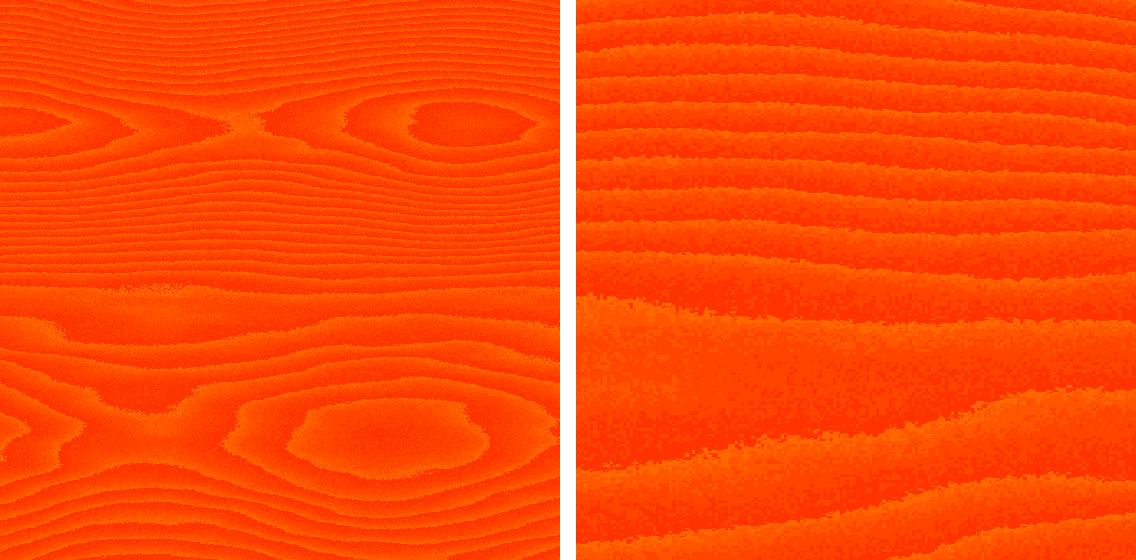
Left, the full canvas; right, a detail of the centre.
Give the GLSL for this texture, as a WebGL 2 fragment shader.

```glsl
#version 300 es
precision highp float;
precision highp int;
// Orange plain-sawn wood: growth rings are contour bands of a smooth height field.
// A basin, a terrace and a ridge across the board give long eyes and dense rings;
// each sawtooth band is frayed by fibre noise and dithered to a few orange tones.

uniform vec2 u_resolution;
out vec4 fragColor;

float hash(ivec2 cell) {
    uvec2 q = uvec2(cell) * uvec2(1597334677u, 3812015801u);
    uint n = (q.x ^ q.y) * 1597334677u;
    n = (n ^ (n >> 15)) * 2246822519u;
    n ^= n >> 13;
    return float(n >> 8) / 16777216.0;
}

// Smooth value noise from -1 to 1
float noise(vec2 p) {
    ivec2 i = ivec2(floor(p));
    vec2 f = fract(p);
    f = f * f * f * (f * (f * 6.0 - 15.0) + 10.0);
    float low = mix(hash(i), hash(i + ivec2(1, 0)), f.x);
    float high = mix(hash(i + ivec2(0, 1)), hash(i + ivec2(1, 1)), f.x);
    return mix(low, high, f.y) * 2.0 - 1.0;
}

// Ring count at a point: basin at y = 0.22, terrace at 0.45, ridge at 0.78
float ringHeight(vec2 p) {
    float y = p.y + 0.012 * noise(p * vec2(3.0, 2.5) + 7.3)
                  + 0.003 * noise(p * vec2(8.0, 14.0) + 31.7);
    float h = 8.0 - 8.0 * smoothstep(-0.12, 0.22, y)
            + 3.0 * smoothstep(0.22, 0.45, y)
            + 13.0 * smoothstep(0.45, 0.78, y)
            + 3.0 * smoothstep(0.22, 0.78, y)
            - 16.0 * smoothstep(0.78, 1.09, y);
    // Swell along the grain closes the eyes and pinches the terrace
    float centre = 0.69 + 0.14 * smoothstep(0.45, 0.78, y);
    float swell = cos(6.2832 * (p.x - centre) / 0.84);
    h += 1.2 * swell * mix(-1.0, 1.0, smoothstep(0.25, 0.65, y)) - 5.65;
    h += 0.22 * noise(p * vec2(2.6, 6.0) + 13.1);
    // Uneven ring widths
    return h + 0.24 * noise(p * vec2(5.0, 27.0) + 4.6)
             + 0.13 * noise(p * vec2(13.0, 60.0) + 57.2);
}

void main() {
    vec2 p = gl_FragCoord.xy / min(u_resolution.x, u_resolution.y);
    float height = ringHeight(p);
    float edge = clamp(0.4 * fwidth(height), 0.02, 0.15);

    // Fibres roughen the contours
    ivec2 cell = ivec2(floor(p * 512.0));
    float fibre = 0.05 * noise(p * vec2(260.0, 480.0)) + 0.08 * (hash(cell + 37) - 0.5);
    float band = fract(height + fibre);

    // Slow rise to a bright rim, then a short smoothed drop
    float ring = band * (1.0 - smoothstep(1.0 - edge, 1.0, band));
    float green = 0.197 + 0.125 * ring + 0.1 * pow(ring, 5.0);

    // Grainy steps between four tones
    float grain = hash(cell + 911) - 0.5;
    green = floor(green * 15.0 + 0.5 + 1.05 * grain) / 15.0;

    fragColor = vec4(1.0, clamp(green, 0.2, 0.4), 0.0, 1.0);
}
```
